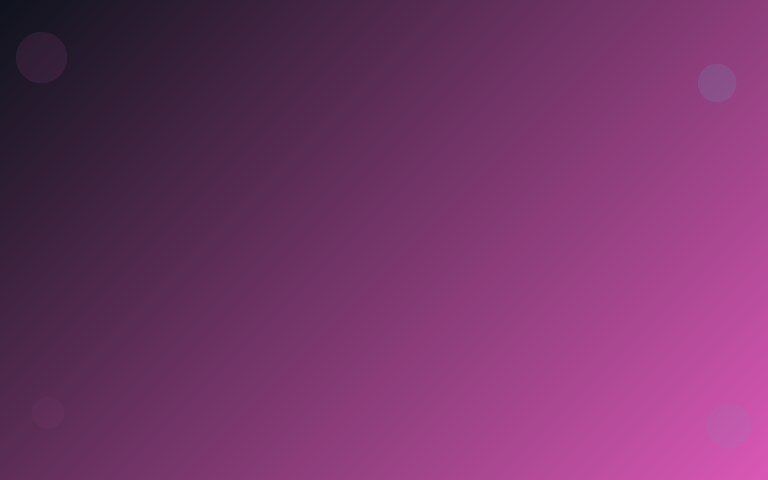
Reproduce this background procedurally as a Shadertoy shader.

```glsl
const vec3 NIGHT = vec3(0.057, 0.073, 0.108);
const vec3 ORCHID = vec3(0.853, 0.344, 0.710);
const vec3 STEEL_BLUE = vec3(0.40, 0.60, 0.72);

// Antialiased coverage of a filled circle
float discMask(vec2 p, vec2 center, float radius, float pixel) {
    return 1.0 - smoothstep(-0.5 * pixel, 0.5 * pixel, length(p - center) - radius);
}

// Progress along the 45 degree falling diagonal, 0 at top left
float diagonalRamp(vec2 p, float aspect) {
    return clamp((p.x + 1.0 - p.y) / (aspect + 1.0), 0.0, 1.0);
}

vec3 blendDisc(vec3 base, vec3 tint, vec2 p, vec4 disc, float pixel) {
    return mix(base, tint, disc.w * discMask(p, disc.xy, disc.z, pixel));
}

void mainImage(out vec4 fragColor, in vec2 fragCoord) {
    // Units of canvas height
    float pixel = 1.0 / iResolution.y;
    float aspect = iResolution.x * pixel;
    vec2 p = fragCoord * pixel;

    // Diagonal backdrop
    vec3 color = mix(NIGHT, ORCHID, diagonalRamp(p, aspect));

    // Translucent corner discs: center, radius, opacity
    vec4 discs[4] = vec4[4](
        vec4(0.0865, 0.880, 0.0535, 0.10),
        vec4(0.100, 0.140, 0.0335, 0.04),
        vec4(1.494, 0.827, 0.0402, 0.18),
        vec4(1.519, 0.1125, 0.0469, 0.10)
    );
    for (int i = 0; i < 4; i++) {
        vec3 tint = i < 2 ? ORCHID : STEEL_BLUE;
        color = blendDisc(color, tint, p, discs[i], pixel);
    }

    fragColor = vec4(color, 1.0);
}
```
